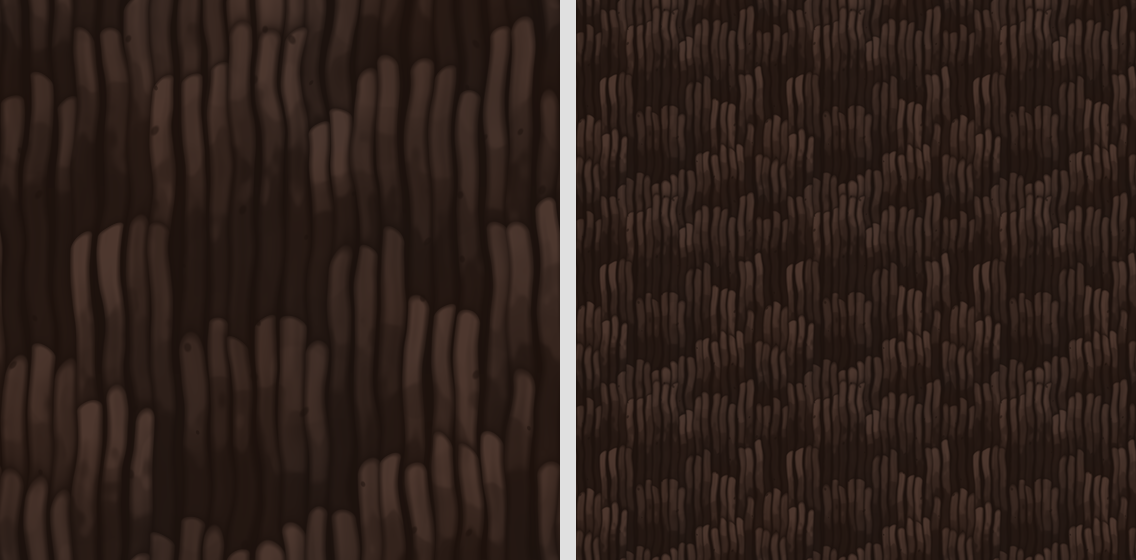
Left, the tile; right, the same tile 3 across and 3 down.
A Shadertoy shader for this texture:

```glsl
// Dark tree bark: overlapping rows of upright strips with rounded tops, each
// fading downward into shadow. Strips are painted from the upper rows to the
// lower ones; wrapped hashes, value noise and cellular groups make it tile.

const float TAU = 6.2831853;
const float COLUMNS = 22.0;
const float ROWS = 3.0;
const float GROUPS = 8.0;
const float KNOT_CELLS = 10.0;
const vec3 DEEP_BROWN = vec3(0.108, 0.066, 0.048);
const vec3 PALE_BROWN = vec3(0.290, 0.208, 0.174);

float hash(vec2 p) {
    vec3 q = fract(p.xyx * vec3(0.1031, 0.1030, 0.0973));
    q += dot(q, q.yzx + 33.33);
    return fract((q.x + q.y) * q.z);
}

// Value noise that repeats after a whole number of cells
float noise(vec2 p, vec2 period) {
    vec2 i = floor(p);
    vec2 f = fract(p);
    f = f * f * (3.0 - 2.0 * f);
    vec2 a = mod(i, period);
    vec2 b = mod(i + 1.0, period);
    return mix(mix(hash(a), hash(vec2(b.x, a.y)), f.x),
               mix(hash(vec2(a.x, b.y)), hash(b), f.x), f.y);
}

float layeredNoise(vec2 uv, vec2 cells) {
    return 0.65 * noise(uv * cells, cells)
         + 0.35 * noise(uv * cells * 2.0 + 0.37, cells * 2.0);
}

// One-dimensional cellular noise: index of the nearest jittered seed
float nearestGroup(float x, float seed) {
    float cell = floor(x * GROUPS);
    float best = 9.0;
    float group = 0.0;
    for (int k = -1; k <= 1; k++) {
        float id = mod(cell + float(k), GROUPS);
        float d = abs(cell + float(k) + hash(vec2(id, seed + 51.0)) - x * GROUPS);
        if (d < best) { best = d; group = id; }
    }
    return group;
}

// Distance to an endless upright strip with a rounded top, in column widths
float stripDistance(float side, float depth, float radius, float bluntness) {
    return length(vec2(side, max(radius - depth * bluntness, 0.0))) - radius;
}

// Tone along a strip: a soft fall broken by ragged, stained edges
float fadeTone(float f) {
    return 1.0 - 0.34 * smoothstep(0.0, 1.0, f)
               - 0.20 * smoothstep(0.42, 0.50, f)
               - 0.22 * smoothstep(0.68, 0.80, f);
}

float barkTone(vec2 uv, float stain) {
    float x = uv.x * COLUMNS;
    float y = uv.y * ROWS;
    float tone = 0.12;
    for (int n = 2; n >= -1; n--) {
        float row = floor(y) + float(n);
        float rowId = mod(row, ROWS);
        for (int j = -1; j <= 1; j++) {
            float column = floor(x) + float(j);
            float id = mod(column, COLUMNS);
            vec2 key = vec2(id, rowId + 5.0);
            float group = nearestGroup((id + 0.5) / COLUMNS, rowId);
            vec2 groupKey = vec2(group + 30.0, rowId + 7.0);

            // Place and shape
            float top = row + 0.85 * hash(groupKey) + 0.2 * hash(key + 13.0);
            float wobble = noise(vec2(id, uv.y * 7.0), vec2(COLUMNS, 7.0)) - 0.5;
            float swell = noise(vec2(id + 0.5, uv.y * 9.0), vec2(COLUMNS, 9.0));
            float side = x - column - 0.5 - 0.28 * (hash(vec2(id, 90.0)) - 0.5)
                       - 0.12 * (hash(key + 29.0) - 0.5) - 0.2 * wobble;
            float radius = 0.35 + 0.07 * hash(key + 41.0) + 0.12 * swell;
            float depth = top - y;
            float slant = 1.2 * (hash(key + 57.0) - 0.5);
            float below = depth * COLUMNS / ROWS + side * slant;
            float d = stripDistance(side, below, radius, mix(0.5, 1.6, hash(key + 63.0)));

            // Shadow cast around the strip, then its lit face
            tone *= 1.0 - 0.62 * exp(-max(d, 0.0) / 0.17);
            float reach = mix(0.65, 1.3, hash(groupKey + 71.0));
            float light = mix(0.72, 1.08, hash(groupKey + 83.0)) + 0.14 * (hash(key) - 0.5);
            float face = light * fadeTone(depth / reach + 0.5 * (stain - 0.5));
            face *= mix(0.42, 1.0, smoothstep(0.0, 0.24, -d));
            tone = mix(tone, face, smoothstep(0.04, -0.04, d));
        }
    }
    return tone;
}

// Sparse small oval knots; 1 at their centres
float knots(vec2 uv) {
    vec2 p = uv * KNOT_CELLS;
    vec2 cell = mod(floor(p), KNOT_CELLS);
    vec2 center = 0.2 + 0.6 * vec2(hash(cell + 17.0), hash(cell + 37.0));
    vec2 q = fract(p) - center;
    q.x += q.y * (hash(cell + 47.0) - 0.5);
    float radius = mix(0.035, 0.08, hash(cell + 67.0));
    float dot1 = 1.0 - smoothstep(0.5, 1.2, length(q * vec2(1.0, 0.8)) / radius);
    return dot1 * step(0.5, hash(cell + 87.0));
}

void mainImage(out vec4 fragColor, in vec2 fragCoord) {
    vec2 uv = fragCoord / iResolution.xy;

    // Gentle sideways bend of the grain
    vec2 bent = uv;
    bent.x += 0.004 * sin(TAU * (2.0 * uv.y + uv.x))
            + 0.003 * sin(TAU * (5.0 * uv.y - 2.0 * uv.x));
    bent += 0.007 * (vec2(layeredNoise(uv, vec2(24.0, 14.0)),
                          layeredNoise(uv + 0.5, vec2(20.0, 16.0))) - 0.5);

    // Strips, fine streaks, stains and knots
    float stain = layeredNoise(uv, vec2(26.0, 17.0));
    float tone = barkTone(bent, stain);
    tone *= 0.87 + 0.26 * noise(bent * vec2(88.0, 7.0), vec2(88.0, 7.0));
    float blotch = layeredNoise(uv + 0.25, vec2(13.0, 9.0));
    tone *= 0.95 + 0.10 * smoothstep(0.46, 0.54, blotch);
    tone *= 1.0 - 0.5 * knots(uv);

    vec3 color = mix(DEEP_BROWN, PALE_BROWN, clamp(tone, 0.0, 1.05));
    color += vec3(0.010, -0.002, -0.008) * (layeredNoise(uv, vec2(7.0, 5.0)) - 0.5);
    fragColor = vec4(color, 1.0);
}
```
